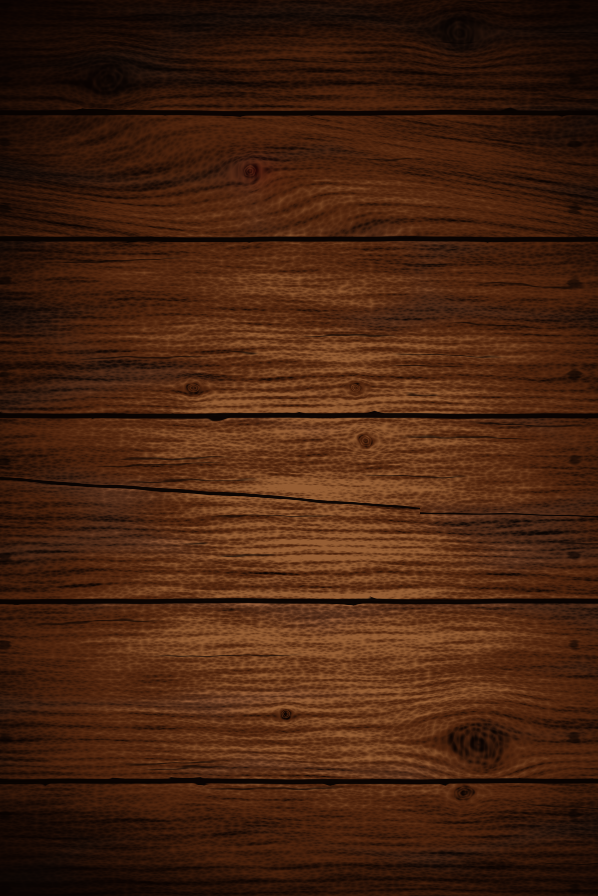
Reproduce this texture procedurally as a Shadertoy shader.

```glsl
// Six weathered brown planks lying across the canvas under a soft pool of light.
// Grain is a sine of a height field that layered sines warp and knots push apart;
// stretched cellular noise gives fibres, and loops add cracks, knots and nails.

const float SEAMS[7] = float[7](-.03, .128, .329, .536, .733, .874, 1.03);

// Knots: centre x, centre y, radius
const vec3 KNOTS[9] = vec3[9](
    vec3(.534, .169, .025), vec3(.513, .963, .015), vec3(.279, .809, .007),
    vec3(.120, .911, .016), vec3(.518, .115, .009), vec3(.216, .567, .006),
    vec3(.397, .567, .005), vec3(.408, .508, .007), vec3(.319, .203, .005));

vec2 hash2(vec2 p) {
    vec3 q = fract(p.xyx * vec3(.1031, .1030, .0973));
    q += dot(q, q.yzx + 33.33);
    return fract((q.xx + q.yz) * q.zy);
}

// Distance to the nearest scattered point
float cellular(vec2 p) {
    vec2 cell = floor(p), f = fract(p);
    float nearest = 2.;
    for (int y = -1; y <= 1; y++)
        for (int x = -1; x <= 1; x++) {
            vec2 o = vec2(x, y);
            nearest = min(nearest, length(o + hash2(cell + o + 60.) - f));
        }
    return nearest;
}

float waves(float x, float seed) {
    return .5 * sin(x * 9. + seed) + .3 * sin(x * 23. + seed * 2.3) + .2 * sin(x * 51. + seed * 4.1);
}

float seamHeight(int i, float x) {
    return SEAMS[i] + .0008 * waves(x * 1.7, float(i) * 5.);
}

void mainImage(out vec4 fragColor, in vec2 fragCoord) {
    vec2 p = fragCoord / iResolution.y;
    float px = 1. / iResolution.y;

    // Find the plank
    int plank = 0;
    for (int i = 1; i < 6; i++) if (p.y > seamHeight(i, p.x)) plank = i;
    float low = seamHeight(plank, p.x), high = seamHeight(plank + 1, p.x);
    float h = (p.y - low) / (high - low);
    float seed = float(plank) * 7.3 + 1.;

    // Grain height, bent by slow waves and spread around knots
    float figured = plank == 4 ? 1. : 0.;
    float v = p.y + .004 * waves(p.x * .8 + p.y * 2., seed)
            + figured * (.018 * sin(p.x * 11. + p.y * 24.) + .05 * p.x * p.x);
    for (int i = 0; i < 9; i++) {
        vec2 d = p - KNOTS[i].xy;
        float samePlank = step(low, KNOTS[i].y) * step(KNOTS[i].y, high);
        vec2 e = d / (KNOTS[i].z * vec2(2.6, 2.));
        v -= samePlank * d.y * .9 * exp(-dot(e, e));
    }

    // Growth rings, fibres, fine dark streaks and broad stains
    float ring = .5 + .5 * sin(v * 560. + 2.5 * sin(v * 73. + seed) + .6 * waves(p.x * 2., v * 25.));
    float ringDepth = mix(.36, .15, smoothstep(.4, .6, h + .05 * waves(p.x, seed)));
    float fibre = cellular(vec2(p.x * 13., v * 210.) + seed) - .45;
    float pores = cellular(vec2(p.x * 150., v * 370.) + seed) - .45;
    float streak = 1. - smoothstep(.08, .3, cellular(vec2(p.x * 7., v * 120.) + seed * 2.));
    float band = sin(v * 95. + seed * 3. + waves(p.x * .7, seed));
    float stain = cellular(vec2(p.x * 4., v * 17.) + seed) - .45;
    float tone = .73 + ringDepth * (sqrt(ring) - .6) + .26 * fibre + .38 * pores
               - .2 * streak + .09 * band - .3 * stain + .05 * sin(seed * 4.);

    // Knots with dark rims and inner rings
    for (int i = 0; i < 9; i++) {
        vec2 d = (p - KNOTS[i].xy) / KNOTS[i].z * vec2(.8, 1.);
        float a = atan(d.y, d.x), r = length(d);
        r += min(r, 1.) * (.1 * sin(a * 2. + float(i)) + .04 * sin(a * 5. + r * 4.));
        float rings = .42 + .1 * sin(r * 19.) + .5 * pores - .3 * exp(-r * r * 9.);
        tone = mix(tone, rings, .85 * (1. - smoothstep(.75, 1.1, r)));
        tone -= .2 * exp(-pow((r - 1.) * 5., 2.));
    }

    // Worn plank edges: a lit lip, then a dark gap
    float edge = min(p.y - low, high - p.y);
    edge -= .003 * smoothstep(.7, .95, cellular(p * vec2(22., 60.) + seed));
    tone += .22 * exp(-pow((edge - .0045) / .0014, 2.)) * (.5 + .7 * waves(p.x * 5., seed));
    float gap = 1. - smoothstep(.0019, .0024 + px, edge);

    // Long split with a step in it
    float splitY = p.x < .469 ? .466 - .07 * p.x : .441 - .027 * p.x;
    splitY += .0012 * waves(p.x * 2., 3.) + .001 * fibre;
    float splitWidth = .0007 + .0006 * sin(p.x * 8.);
    gap = max(gap, 1. - smoothstep(splitWidth, splitWidth + px, abs(p.y - splitY)));
    tone += .1 * exp(-pow((p.y - splitY + .0035) / .0015, 2.));

    // Scattered hairline cracks, broken up by the fibres
    for (int i = 0; i < 34; i++) {
        vec2 rnd = hash2(vec2(i, 17));
        vec2 q = p - rnd * vec2(.67, 1.);
        float taper = 1. - pow(q.x / (.015 + .08 * fract(rnd.x * 37.)), 2.);
        float dist = abs(q.y + (rnd.x - .5) * .1 * q.x + .0015 * waves(q.x * 4., float(i)) + .003 * fibre);
        float hair = 1. - smoothstep(0., .0004 + px, dist);
        gap = max(gap, .65 * hair * smoothstep(0., .7, taper));
    }

    // Two nails at each plank end
    vec2 nail = vec2(min(abs(p.x - .641), abs(p.x - .005)), (abs(h - .5) - .26) * (high - low));
    gap = max(gap, .6 * (1. - smoothstep(.003, .007, length(nail * vec2(.8, 1.)) + .006 * fibre)));

    // Pool of light, then the wood colour ramp
    vec2 c = (p - vec2(.36, .41)) / vec2(.37, .52);
    float light = 1.1 * exp(-dot(c, c)) * mix(.45, 1., smoothstep(-.03, .19, p.y + .1 * p.x));
    tone = clamp(tone * light, 0., 1.);
    vec3 wood = mix(vec3(.035, .008, .004), vec3(.31, .14, .05), smoothstep(.0, .52, tone));
    wood = mix(wood, vec3(.6, .38, .21), smoothstep(.44, 1.08, tone));
    wood = mix(wood, wood.r * vec3(1., .61, .42), .5 * smoothstep(.05, .4, stain));
    wood += vec3(.2, .01, .01) * light * exp(-length((p - vec2(.285, .809)) * vec2(60., 85.)));
    fragColor = vec4(mix(wood, vec3(.025, .007, .004), gap * .95), 1.);
}
```
